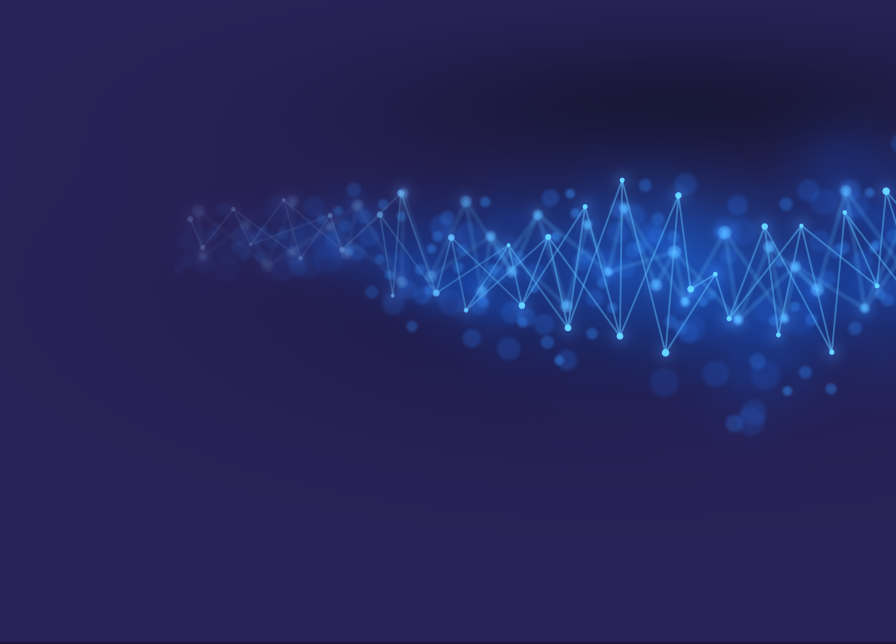
Write a WebGL 2 fragment shader that draws this background.

```glsl
#version 300 es
precision highp float;
uniform vec2 u_resolution;
out vec4 fragColor;

float hash(float n) {
    return fract(sin(n * 127.1 + 3.7) * 43758.5453);
}

float noise(vec2 p) {
    vec2 cell = floor(p), f = fract(p);
    f = f * f * (3.0 - 2.0 * f);
    float n = cell.x + cell.y * 57.0;
    return mix(mix(hash(n), hash(n + 1.0), f.x),
               mix(hash(n + 57.0), hash(n + 58.0), f.x), f.y);
}

float bump(vec2 p, vec2 center, vec2 radius) {
    vec2 d = (p - center) / radius;
    return exp(-dot(d, d));
}

// Centre line and half height of the luminous band
float bandMid(float x) {
    float dip = (x - 1.17) / 0.1;
    return 0.63 - 0.045 * smoothstep(0.5, 0.75, x) - 0.06 * exp(-dip * dip);
}

float bandHalf(float x) {
    return 0.055 + 0.105 * smoothstep(0.3, 1.1, x);
}

float bandFade(float x) {
    return smoothstep(0.24, 0.8, x);
}

float segmentDistance(vec2 p, vec2 a, vec2 b) {
    vec2 ab = b - a;
    float t = clamp(dot(p - a, ab) / dot(ab, ab), 0.0, 1.0);
    return length(p - a - ab * t);
}

float coverage(float d, float radius, float blur) {
    return 1.0 - smoothstep(radius - blur, radius + blur, d);
}

// Nodes alternate above and below the centre line
vec2 node(float i, float seed) {
    float x = 0.30 + 0.034 * i + 0.04 * (hash(i + seed) - 0.5);
    float side = mod(i, 2.0) < 0.5 ? 1.0 : -1.0;
    float reach = 0.1 + 0.8 * hash(i * 1.7 + seed + 40.0);
    return vec2(x, bandMid(x) + 0.01 + side * reach * bandHalf(x));
}

vec3 backdrop(vec2 p) {
    vec3 col = vec3(0.16, 0.133, 0.345);
    col = mix(col, vec3(0.09, 0.095, 0.27), 0.75 * bump(p, vec2(0.98, 0.55), vec2(0.56, 0.21)));
    return mix(col, vec3(0.085, 0.085, 0.2), 0.85 * bump(p, vec2(1.06, 0.835), vec2(0.48, 0.11)));
}

vec3 addGlow(vec3 col, vec2 p) {
    float d = (p.y - bandMid(p.x)) / bandHalf(p.x);
    float cloud = 0.55 + 0.6 * noise(p * 13.0) * noise(p * 27.0 + 9.0);
    float glow = exp(-1.5 * d * d) * bandFade(p.x) * cloud;
    col = mix(col, vec3(0.09, 0.28, 0.68), glow);
    col = mix(col, vec3(0.12, 0.4, 0.85), 0.45 * bump(p, vec2(1.06, 0.6), vec2(0.16, 0.09)));
    return mix(col, vec3(0.1, 0.22, 0.56), 0.4 * bump(p, vec2(1.31, 0.74), vec2(0.08, 0.06)));
}

// Defocused discs: the larger ones are fainter
vec3 addBokeh(vec3 col, vec2 p) {
    for (float i = 0.0; i < 150.0; i++) {
        float x = 0.27 + 1.15 * (i + hash(i)) / 150.0;
        float offset = hash(i + 200.0) + hash(i + 400.0) - 1.0;
        vec2 center = vec2(x, bandMid(x) + 1.3 * offset * bandHalf(x));
        float size = hash(i + 600.0);
        float radius = mix(0.007, 0.025, size * size);
        float disc = coverage(length(p - center), radius, 0.003 + 0.12 * radius);
        float alpha = mix(0.5, 0.16, size) * (0.12 + 0.88 * bandFade(x));
        col = mix(col, mix(vec3(0.22, 0.56, 0.94), vec3(0.14, 0.38, 0.86), size), disc * alpha);
    }
    return col;
}

// Linked nodes, drawn with a chosen softness
vec3 addNetwork(vec3 col, vec2 p, float seed, float width, float blur, float strength) {
    for (float i = 0.0; i < 35.0; i++) {
        vec2 a = node(i, seed);
        float lit = 0.35 + 0.65 * smoothstep(0.35, 0.9, a.x);
        vec3 tint = mix(vec3(0.36, 0.46, 0.66), vec3(0.34, 0.72, 0.97), smoothstep(0.4, 0.8, a.x));
        float line = coverage(segmentDistance(p, a, node(i + 1.0, seed)), width, blur);
        float link = coverage(segmentDistance(p, a, node(i + 3.0, seed)), width, blur);
        line = max(line, link * step(0.4, hash(i + seed + 80.0)));
        col = mix(col, tint, line * lit * strength);
        float radius = 2.0 * width + 0.003 * hash(i + seed + 120.0);
        float dist = length(p - a);
        col = mix(col, tint * 1.08, coverage(dist, radius, blur) * lit * min(1.0, strength * 1.9));
        col += tint * 0.12 * lit * exp(-dist * dist / 0.00025);
    }
    return col;
}

void main() {
    vec2 p = gl_FragCoord.xy / u_resolution.y;
    float pixel = 1.0 / u_resolution.y;
    vec3 col = addGlow(backdrop(p), p);
    col = addBokeh(col, p);
    col = addNetwork(col, p, 17.0, 0.0035, 0.003, 0.2);
    col = addNetwork(col, p, 53.0, 0.0014, max(pixel * 0.7, 0.0008), 0.5);
    col *= 0.65 + 0.35 * smoothstep(0.001, 0.005, p.y);
    fragColor = vec4(col, 1.0);
}
```
